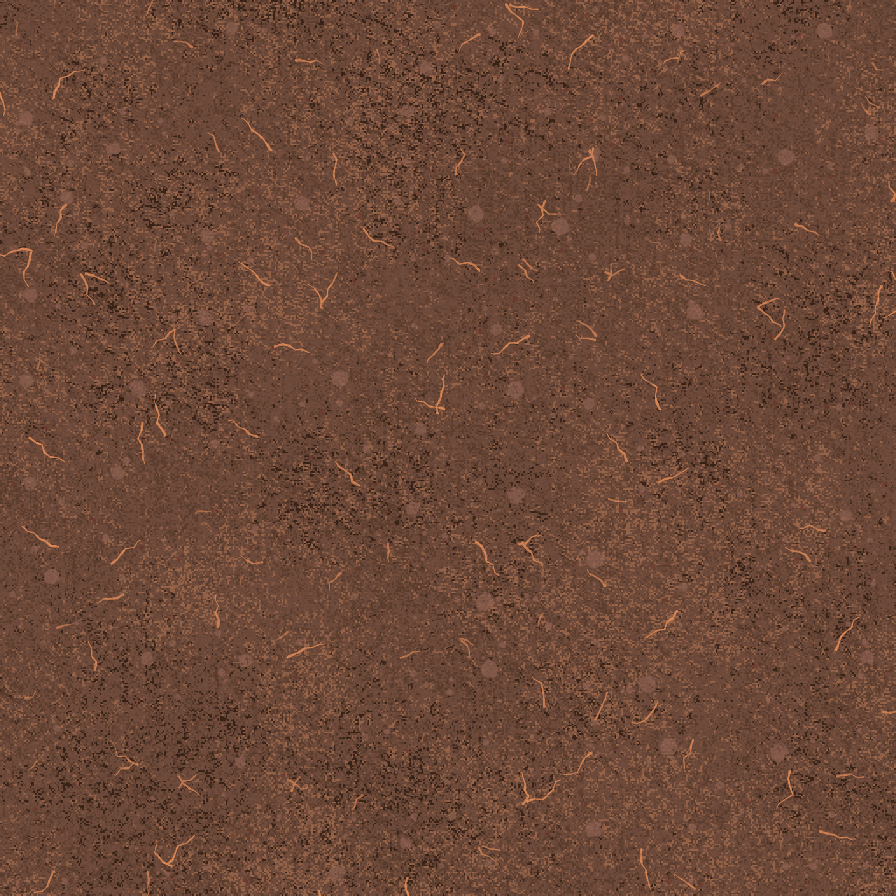
Give the GLSL for this texture, as a Shadertoy shader.

```glsl
// Dark brown soil: fine sharp grain gathered in dark and warm patches,
// scattered round pebbles, and short kinked root fibres on a jittered grid.
// Hashed grains are thresholded against layered value noise.

const vec3 BROWN  = vec3(0.43, 0.29, 0.23);
const vec3 UMBER  = vec3(0.36, 0.24, 0.18);
const vec3 TAN    = vec3(0.58, 0.385, 0.28);
const vec3 PIT    = vec3(0.22, 0.135, 0.09);
const vec3 PEBBLE = vec3(0.54, 0.37, 0.31);
const vec3 RUST   = vec3(0.42, 0.21, 0.17);
const vec3 ROOT   = vec3(0.84, 0.52, 0.33);

const float GRAINS = 512.0;       // grains across the canvas
const float ROOT_CELLS = 11.0;
const float ROOT_WIDTH = 0.0015;  // half width at the thick end
const float TAU = 6.2831853;

float hash(vec2 p) {
    return fract(sin(dot(p, vec2(127.1, 311.7))) * 43758.5453);
}

float noise(vec2 p) {
    vec2 i = floor(p), f = fract(p);
    f = f * f * (3.0 - 2.0 * f);
    return mix(mix(hash(i), hash(i + vec2(1, 0)), f.x),
               mix(hash(i + vec2(0, 1)), hash(i + vec2(1, 1)), f.x), f.y);
}

float fbm(vec2 p) {
    float sum = 0.0, gain = 0.5;
    for (int i = 0; i < 4; i++) {
        sum += gain * noise(p);
        p = p * 2.03 + 17.3;
        gain *= 0.5;
    }
    return sum / 0.9375;
}

// Sharp grain mixed with small clumps and biased by broad patches
float speckle(vec2 uv, float seed, float patchGain) {
    float grain = hash(floor(uv * GRAINS) + seed);
    float clump = noise(uv * 170.0 + seed);
    float area = fbm(uv * 9.0 + seed) - 0.5;
    return 0.6 * grain + 0.4 * clump + patchGain * area;
}

// Piecewise linear wobble around zero
float kink(float x, float seed) {
    float i = floor(x);
    return mix(hash(vec2(i, seed)), hash(vec2(i + 1.0, seed)), x - i) - 0.5;
}

mat2 rotation(float angle) {
    float c = cos(angle), s = sin(angle);
    return mat2(c, -s, s, c);
}

// Coverage of one tapering fibre running along x from the origin
float fibre(vec2 p, float len, float width, float seed, float px) {
    float bend = 0.014 * kink(p.x * 45.0, seed) + 0.006 * kink(p.x * 130.0, seed + 3.0);
    float beyond = max(max(-p.x, p.x - len), 0.0);
    float taper = width * (1.0 - 0.6 * clamp(p.x / len, 0.0, 1.0));
    float d = length(vec2(beyond, p.y - bend)) - taper;
    return 1.0 - smoothstep(-0.5 * px, 0.5 * px, d);
}

// Scattered fibres, a few of them forked
float roots(vec2 uv, float px) {
    float cover = 0.0;
    float width = ROOT_WIDTH * (0.5 + 0.8 * noise(uv * 260.0));
    vec2 home = floor(uv * ROOT_CELLS);
    for (int y = -1; y <= 1; y++)
    for (int x = -1; x <= 1; x++) {
        vec2 cell = home + vec2(x, y);
        if (hash(cell + 5.1) > 0.85) continue;
        vec2 start = (cell + vec2(hash(cell + 1.7), hash(cell + 8.3))) / ROOT_CELLS;
        float size = hash(cell + 2.9);
        float len = mix(0.014, 0.048, size);
        float seed = 100.0 * hash(cell + 6.4);
        vec2 p = rotation(TAU * hash(cell + 3.3)) * (uv - start);
        float one = fibre(p, len, width, seed, px);
        if (hash(cell + 9.6) < 0.22) {
            vec2 q = rotation(0.7 + 0.5 * size) * p;
            one = max(one, fibre(q, 0.8 * len, width, seed + 7.0, px));
        }
        cover = max(cover, one * mix(0.5, 1.0, sqrt(size)));
    }
    return cover;
}

// Round stones, at most one in each cell, with a crumbly rim
float stones(vec2 uv, float cells, float radius, float chance, float seed, float px) {
    vec2 cell = floor(uv * cells);
    vec2 spot = vec2(hash(cell + seed), hash(cell + seed + 4.7));
    vec2 center = (cell + 0.2 + 0.6 * spot) / cells;
    float size = radius * mix(0.7, 1.1, hash(cell + seed + 2.2));
    float rim = 0.35 * radius * (noise(uv * 300.0) - 0.5);
    float d = length(uv - center) - size + rim;
    float present = step(hash(cell + seed + 9.1), chance);
    return present * (1.0 - smoothstep(-px, px, d));
}

void mainImage(out vec4 fragColor, in vec2 fragCoord) {
    vec2 uv = fragCoord / iResolution.y;
    float px = 1.0 / iResolution.y;

    // Soil with shaded and warm grains
    vec3 color = mix(BROWN, UMBER, smoothstep(0.55, 0.68, speckle(uv, 11.0, 0.25)));
    color = mix(color, TAN, smoothstep(0.64, 0.80, speckle(uv, 37.0, 0.40)));
    color = mix(color, RUST, 0.6 * stones(uv, 34.0, 0.0028, 0.15, 71.0, px));

    // Pebbles of three sizes
    float pebbles = stones(uv, 10.0, 0.0088, 0.45, 13.0, px);
    pebbles = max(pebbles, stones(uv, 19.0, 0.0040, 0.30, 29.0, px));
    pebbles = max(pebbles, stones(uv, 31.0, 0.0023, 0.30, 53.0, px));
    color = mix(color, PEBBLE, 0.75 * pebbles);

    // Dark pits, then roots on top
    float pits = smoothstep(0.76, 0.86, speckle(uv, 83.0, 0.45));
    color = mix(color, PIT, pits * (1.0 - 0.7 * pebbles));
    color = mix(color, ROOT, roots(uv, px));

    color *= 0.95 + 0.10 * hash(floor(uv * GRAINS) + 97.0);
    fragColor = vec4(color, 1.0);
}
```
